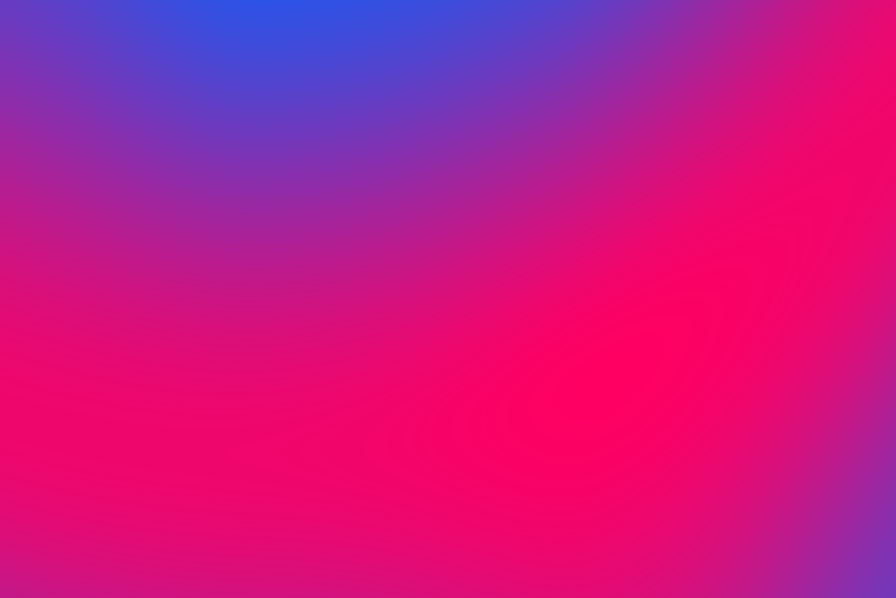
This background is drawn by a Shadertoy shader. Its source:

```glsl
#define PINK vec3(1.0, 0.0, 0.385)
#define BLUE vec3(0.17, 0.325, 0.905)
#define WAVE_LENGTH 0.9375
#define VALLEY_TINT 0.075

// Height of the pink valley across the canvas
float valleyHeight(float x) {
    float bend = x - 0.28;
    return 0.242 + 0.8 * bend * bend + 0.13 * pow(x, 8.0);
}

// Blue left in the valley floor, clearing at its brightest spot
float valleyFloor(float x) {
    float spot = (x - 0.68) / 0.22;
    return VALLEY_TINT * (1.0 - exp(-spot * spot));
}

// Strength of the blue rise above and below the valley
float upperRise(float x) {
    return 0.77 + 0.24 * smoothstep(0.0, 0.3, x) - 0.62 * smoothstep(0.6, 1.1, x);
}

float lowerRise(float x) {
    return 0.92 - 0.5 * smoothstep(0.3, 0.68, x) + 0.22 * smoothstep(0.75, 1.0, x);
}

void mainImage(out vec4 fragColor, in vec2 fragCoord) {
    vec2 uv = fragCoord / iResolution.xy;

    // Cosine slope away from the valley
    float offset = uv.y - valleyHeight(uv.x);
    float slope = 0.5 - 0.5 * cos(3.14159 * offset / WAVE_LENGTH);
    float rise = offset > 0.0 ? upperRise(uv.x) : lowerRise(uv.x);

    // Blend the two colours
    float blueness = clamp(valleyFloor(uv.x) + rise * slope, 0.0, 1.0);
    fragColor = vec4(mix(PINK, BLUE, blueness), 1.0);
}
```
